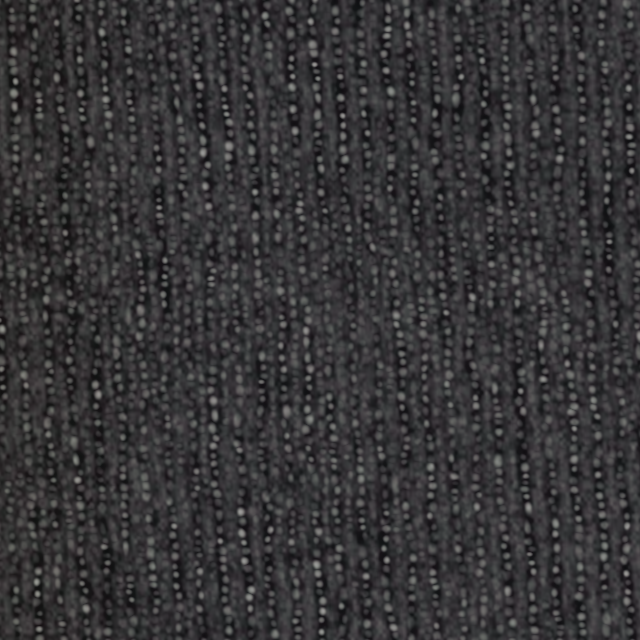
This texture is drawn by a three.js fragment shader. Its source:

```glsl
// Dark ribbed knit cloth: near-vertical rows of small pale stitches in black
// grooves, between smooth charcoal ribs. Each row is a jittered chain of soft
// spots; value noise fades rows in patches and adds fibre grain and tint.

varying vec2 vUv;

float hash(vec2 p) {
  return fract(sin(dot(p, vec2(127.1, 311.7))) * 43758.5453);
}

float noise(vec2 p) {
  vec2 cell = floor(p);
  vec2 f = fract(p);
  f = f * f * (3.0 - 2.0 * f);
  float low = mix(hash(cell), hash(cell + vec2(1.0, 0.0)), f.x);
  float high = mix(hash(cell + vec2(0.0, 1.0)), hash(cell + vec2(1.0, 1.0)), f.x);
  return mix(low, high, f.y);
}

// Brightness change from one set of stitch rows: dark groove plus pale spots.
float stitchRows(vec2 p, float seed) {
  float row = floor(p.x);
  float rowSeed = row + seed;
  float x = fract(p.x) - 0.5;
  x += 0.22 * (noise(vec2(rowSeed * 7.3, p.y * 0.25)) - 0.5);

  float y = p.y + 9.0 * hash(vec2(rowSeed, 3.0));
  y += 1.6 * noise(vec2(rowSeed * 5.1, p.y * 0.3));
  float strength = 0.55 + 0.75 * noise(vec2(rowSeed * 3.7, y * 0.16));

  float spots = 0.0;
  for (int i = -1; i <= 1; i++) {
    float id = floor(y) + float(i);
    vec2 key = vec2(rowSeed, id);
    vec2 centre = vec2(0.16 * (hash(key + 17.0) - 0.5),
                       id + 0.5 + 0.3 * (hash(key + 41.0) - 0.5));
    vec2 size = vec2(0.15, 0.4) * (0.8 + 0.4 * hash(key + 67.0));
    vec2 d = (vec2(x, y) - centre) / size;
    float r = dot(d, d);
    spots = max(spots, exp(-r * (0.5 + 0.6 * r)) * (0.4 + 0.7 * hash(key + 89.0)));
  }

  float groove = exp(-x * x / 0.06);
  return strength * (0.40 * spots - 0.165 * groove);
}

void main() {
  // Lean the rows and let them drift slightly across the cloth.
  vec2 p = vUv;
  p.x += 0.045 * p.y + 0.012 * (noise(vUv * 3.0) - 0.5);
  vec2 grid = p * vec2(27.0, 62.0);

  // Main rows, with fainter rows showing through on the ribs.
  float patches = noise(vUv * vec2(4.0, 5.0) + 11.0);
  float shade = 0.243;
  shade += stitchRows(grid, 0.0) * (0.7 + 0.5 * patches);
  shade += stitchRows(grid + vec2(0.5, 0.0), 53.0) * 0.5 * (1.1 - patches);

  // Fibre grain, drawn out along the rows, and broad uneven light.
  shade += 0.12 * (noise(p * vec2(135.0, 70.0)) - 0.5);
  shade += 0.10 * (noise(p * vec2(180.0, 150.0) + 31.0) - 0.5);
  shade += 0.025 * (noise(vUv * 4.0 + 5.0) - 0.5);
  shade -= 0.022 * (1.0 - smoothstep(0.0, 0.4, vUv.x));

  // Soft floor keeps the deepest gaps charcoal rather than black.
  shade = mix(max(shade, 0.085), shade, 0.3);

  // Cool ribs, neutral stitches, a warmer left side and faint colour flecks.
  vec3 tint = mix(vec3(0.0, -0.004, 0.007), vec3(0.002, 0.003, -0.006),
                  smoothstep(0.22, 0.42, shade));
  tint += vec3(0.005, 0.002, -0.008) * (1.0 - smoothstep(0.0, 0.35, vUv.x));
  float fleck = noise(p * vec2(95.0, 80.0) + 73.0) - 0.5;
  tint += fleck * vec3(0.022, -0.010, 0.006);

  gl_FragColor = vec4(vec3(shade) + tint, 1.0);
}
```
